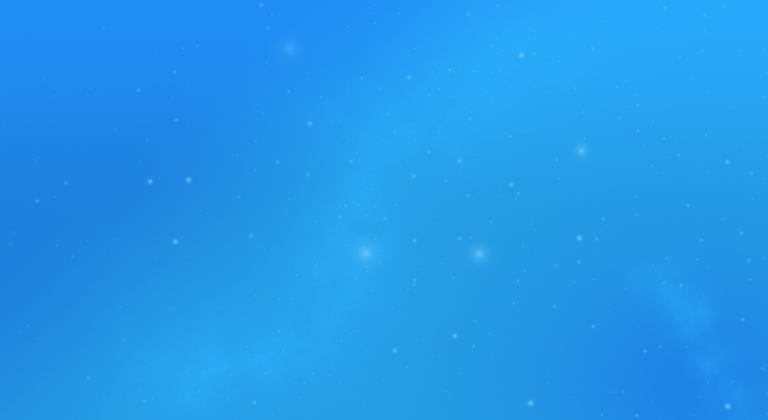
This background is drawn by a Shadertoy shader. Its source:

```glsl
// Azure night sky: a blue gradient with wispy nebula bands, soft glows and scattered stars.
#define ASPECT 1.829
#define DEEP_BLUE vec3(0.115, 0.505, 0.865)
#define AZURE vec3(0.145, 0.610, 0.890)
#define TOP_LIGHT vec3(0.012, 0.050, 0.095)
#define NEBULA_COLOR vec3(0.165, 0.690, 0.985)
#define STAR_COLOR vec3(0.480, 0.820, 1.000)
#define NEBULA_STRENGTH 0.72
#define WARP 0.09
#define GRAIN 0.010

vec2 hash2(vec2 cell) {
    vec3 q = fract(cell.xyx * vec3(0.1031, 0.1030, 0.0973));
    q += dot(q, q.yzx + 33.33);
    return fract((q.xx + q.yz) * q.zy);
}

// Gradient noise, about -0.7 to 0.7
float gradientNoise(vec2 p) {
    vec2 i = floor(p), f = fract(p);
    vec2 u = f * f * f * (f * (f * 6.0 - 15.0) + 10.0);
    vec2 o = vec2(0.0, 1.0);
    float a = dot(hash2(i) * 2.0 - 1.0, f);
    float b = dot(hash2(i + o.yx) * 2.0 - 1.0, f - o.yx);
    float c = dot(hash2(i + o.xy) * 2.0 - 1.0, f - o.xy);
    float d = dot(hash2(i + o.yy) * 2.0 - 1.0, f - o.yy);
    return mix(mix(a, b, u.x), mix(c, d, u.x), u.y);
}

float fbm(vec2 p) {
    float sum = 0.0, amplitude = 0.6;
    for (int i = 0; i < 5; i++) {
        sum += amplitude * gradientNoise(p);
        p = mat2(1.6, 1.2, -1.2, 1.6) * p + 7.3;
        amplitude *= 0.55;
    }
    return sum;
}

float segmentDistance(vec2 p, vec2 a, vec2 b) {
    vec2 ab = b - a;
    return length(p - a - ab * clamp(dot(p - a, ab) / dot(ab, ab), 0.0, 1.0));
}

float softSpot(float d, float radius) {
    return exp(-d * d / (radius * radius));
}

// Broad light across the sky, darker at the left and in the lower right corner
vec3 skyGradient(vec2 p) {
    float across = dot(p - vec2(0.1), vec2(0.633, -0.774));
    float light = smoothstep(-0.30, 0.22, across + 0.08 * fbm(p * 2.0));
    float corner = softSpot(length((p - vec2(1.66, 0.08)) * vec2(0.85, 1.0)), 0.30);
    vec3 color = mix(DEEP_BLUE, AZURE, light * (1.0 - 0.95 * corner));
    color += vec3(0.0, 0.005, 0.035) * corner;
    return color + TOP_LIGHT * smoothstep(0.45, 1.0, p.y);
}

// Main band and lower right wisp, as noisy glows around two paths
float nebula(vec2 p) {
    const vec2 band[7] = vec2[7](vec2(0.44, 0.10), vec2(0.72, 0.16), vec2(0.81, 0.34),
        vec2(0.87, 0.49), vec2(0.90, 0.68), vec2(1.05, 0.73), vec2(1.26, 0.87));
    const vec2 wisp[3] = vec2[3](vec2(1.57, 0.34), vec2(1.66, 0.23), vec2(1.75, 0.03));
    vec2 q = p + WARP * vec2(fbm(p * 5.0), fbm(p * 5.0 + 19.0));
    float bandDistance = 9.0, wispDistance = 9.0;
    for (int i = 0; i < 6; i++)
        bandDistance = min(bandDistance, segmentDistance(q, band[i], band[i + 1]));
    for (int i = 0; i < 2; i++)
        wispDistance = min(wispDistance, segmentDistance(q, wisp[i], wisp[i + 1]));
    float detail = clamp(0.5 + 1.3 * fbm(p * 9.0 + 3.0), 0.0, 1.3);
    float wide = 0.35 * softSpot(bandDistance, 0.20);
    float core = 0.75 * softSpot(bandDistance, 0.075) + 0.85 * softSpot(wispDistance, 0.055);
    return wide + core * detail;
}

// One jittered star per grid cell, kept with the given chance
float starLayer(vec2 p, float cellSize, float radius, float chance, float seed) {
    vec2 cell = floor(p / cellSize);
    vec2 pick = hash2(cell + seed);
    vec2 center = (cell + 0.2 + 0.6 * hash2(cell + seed + 41.0)) * cellSize;
    float size = max(radius * mix(0.7, 1.2, pick.y), 0.8 / iResolution.y);
    return step(pick.x, chance) * mix(0.4, 1.0, pick.y) * softSpot(length(p - center), size);
}

// Large hazy star with a bright centre
float glow(vec2 p, vec2 center, float radius) {
    float d = length(p - center);
    return 0.30 * softSpot(d, radius) + 0.35 * softSpot(d, radius * 0.35);
}

void mainImage(out vec4 fragColor, in vec2 fragCoord) {
    vec2 p = fragCoord / iResolution.xy * vec2(ASPECT, 1.0);
    vec3 color = skyGradient(p);

    // Nebula with fine grain
    float cloud = nebula(p);
    color = mix(color, NEBULA_COLOR, clamp(cloud * NEBULA_STRENGTH, 0.0, 0.95));
    color += GRAIN * (0.4 + cloud) * gradientNoise(p * 130.0);

    // Stars, denser toward the right
    float rightward = smoothstep(0.3, 1.7, p.x);
    float stars = 0.75 * starLayer(p, 0.130, 0.0050, mix(0.10, 0.32, rightward), 5.0);
    stars += 0.50 * starLayer(p, 0.050, 0.0030, mix(0.03, 0.22, rightward), 71.0);
    stars += 0.25 * starLayer(p, 0.020, 0.0022, 0.04 + 0.16 * min(cloud, 1.0), 133.0);

    // Hazy stars
    stars += glow(p, vec2(0.871, 0.397), 0.030);
    stars += glow(p, vec2(1.141, 0.395), 0.024);
    stars += 0.5 * glow(p, vec2(0.689, 0.885), 0.026);
    stars += glow(p, vec2(1.385, 0.641), 0.017);

    fragColor = vec4(mix(color, STAR_COLOR, clamp(stars, 0.0, 0.85)), 1.0);
}
```
